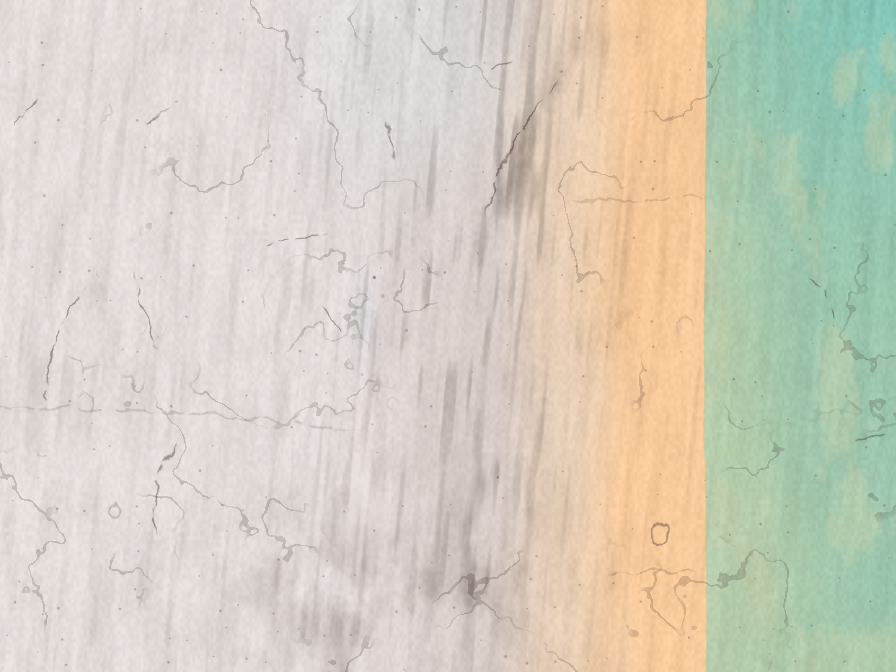
Write a Shadertoy shader that draws this texture.

```glsl
// Weathered painted wall: chalky white plaster fading through grey into a
// peach band, then a hard edge to mint green. Layered value noise gives the
// stains, brushed scratches and hairlines; bent segments give the main cracks.
#define BAND_EDGE 0.788
#define STREAK_FREQ 150.0
#define STREAK_DEPTH 0.20
#define STAIN_DEPTH 0.16
#define GRAIN_DEPTH 0.045
#define HAIR_DEPTH 0.20
#define CRACK_WIDTH 0.0011
#define SPECK_CELLS 26.0
#define CRACK_COUNT 12

float hash(vec2 p) {
    vec3 q = fract(p.xyx * 0.1031);
    q += dot(q, q.yzx + 33.33);
    return fract((q.x + q.y) * q.z);
}

float noise(vec2 p) {
    vec2 i = floor(p), f = fract(p);
    f = f * f * (3.0 - 2.0 * f);
    return mix(mix(hash(i), hash(i + vec2(1, 0)), f.x),
               mix(hash(i + vec2(0, 1)), hash(i + vec2(1, 1)), f.x), f.y);
}

float fbm(vec2 p) {
    float sum = 0.0, amp = 0.5;
    for (int i = 0; i < 5; i++) {
        sum += amp * noise(p);
        p = mat2(1.6, 1.2, -1.2, 1.6) * p + 17.3;
        amp *= 0.5;
    }
    return sum;
}

float blob(vec2 p, vec2 centre, vec2 size) {
    vec2 d = (p - centre) / size;
    return exp(-dot(d, d));
}

// Soft line of the given half width around zero distance
float stroke(float d, float width) {
    float aa = 0.8 / iResolution.y;
    return 1.0 - smoothstep(max(width - aa, 0.0), width + aa, abs(d));
}

// Jagged, bowed segment that fades at both ends
float crack(vec2 p, vec4 ends, float bend, float width) {
    vec2 dir = ends.zw - ends.xy, rel = p - ends.xy;
    float len = length(dir);
    float t = dot(rel, dir) / (len * len);
    float off = dot(rel, vec2(-dir.y, dir.x)) / len;
    off -= bend * len * 4.0 * t * (1.0 - t);
    off += (fbm(p * 38.0) - 0.48) * 0.022;
    float taper = smoothstep(0.0, 0.12, t) * (1.0 - smoothstep(0.85, 1.0, t));
    return taper * stroke(off, width) * smoothstep(0.2, 0.5, noise(p * 90.0));
}

vec3 wallColour(vec2 uv, vec2 p) {
    float wobble = (fbm(p * vec2(5.0, 2.5)) - 0.48) * 0.09;
    float x = uv.x + wobble - 0.022 * (uv.y - 0.5);
    vec3 wall = mix(vec3(0.895, 0.865, 0.855), vec3(0.845, 0.80, 0.785), smoothstep(0.36, 0.56, x));
    wall = mix(wall, vec3(0.915, 0.81, 0.705), smoothstep(0.55, 0.66, x));
    wall = mix(wall, vec3(0.965, 0.79, 0.605), smoothstep(0.64, 0.72, x));
    // Cool blush along the top and a faint blue rub in the middle
    wall = mix(wall, vec3(0.85, 0.87, 0.87), 0.55 * blob(p, vec2(0.62, 0.92), vec2(0.16, 0.2)));
    wall = mix(wall, vec3(0.77, 0.81, 0.86), 0.3 * blob(p, vec2(0.54, 0.53), vec2(0.02, 0.06)));

    float warm = 1.0 - smoothstep(0.79, 0.96, uv.x + 0.12 * (uv.y - 0.4) + wobble);
    vec3 mint = mix(vec3(0.61, 0.775, 0.675), vec3(0.71, 0.80, 0.67), warm);
    mint = mix(mint, vec3(0.49, 0.765, 0.725), 0.85 * blob(p, vec2(1.36, 1.04), vec2(0.25, 0.32)));
    mint = mix(mint, vec3(0.76, 0.81, 0.67), 0.5 * smoothstep(0.52, 0.68, fbm(p * vec2(16.0, 9.0))));

    float edge = BAND_EDGE + 0.002 * (noise(vec2(3.0, p.y * 14.0)) - 0.5) - 0.003 * blob(p, vec2(p.x, 0.5), vec2(0.25));
    float aa = 0.8 / iResolution.x;
    return mix(wall, mint, smoothstep(edge - aa, edge + aa, uv.x));
}

void mainImage(out vec4 fragColor, in vec2 fragCoord) {
    vec2 uv = fragCoord / iResolution.xy;
    vec2 p = uv * vec2(4.0 / 3.0, 1.0);
    vec3 col = wallColour(uv, p);
    float onMint = smoothstep(BAND_EDGE, BAND_EDGE + 0.01, uv.x);

    // Brushed scratches, leaning right, densest over the grey zone
    float lean = p.x - 0.09 * p.y;
    float brush = noise(vec2(lean * STREAK_FREQ, p.y * 5.0)) * noise(vec2(lean * 90.0, p.y * 14.0 + 9.0));
    float zone = 0.22 + 0.85 * blob(p, vec2(0.70 + 0.12 * (p.y - 0.5), 0.65), vec2(0.16, 0.50));
    zone *= 0.5 + fbm(p * vec2(9.0, 4.0));
    float dark = STREAK_DEPTH * zone * smoothstep(0.25, 0.65, brush) * (1.0 - 0.6 * onMint);

    // Grime: low stain, mottling and the slanted smear
    float mottled = smoothstep(0.35, 0.72, fbm(p * vec2(24.0, 16.0)));
    float stain = 0.18 + blob(p, vec2(0.52, 0.10), vec2(0.20, 0.13)) + 0.5 * blob(p, vec2(0.74, 0.22), vec2(0.08, 0.2));
    float smearAxis = p.x - 0.72 - 0.56 * (p.y - 0.67);
    stain += 0.9 * exp(-pow(smearAxis / 0.022, 2.0)) * blob(p, vec2(p.x, 0.80), vec2(0.16));
    dark += STAIN_DEPTH * stain * mottled * (0.6 + 0.8 * brush);

    // Scattered hairlines follow noise contours inside random patches
    float patches = smoothstep(0.50, 0.64, fbm(p * 7.0 + 41.0));
    dark += HAIR_DEPTH * patches * stroke(fbm(p * 9.0 + 5.0) - 0.48, 0.010);

    // Main cracks: start and end points in canvas heights
    vec4 ends[CRACK_COUNT] = vec4[CRACK_COUNT](
        vec4(0.39, 0.628, 0.49, 0.652), vec4(1.20, 0.588, 1.24, 0.513), vec4(0.21, 0.81, 0.268, 0.852),
        vec4(0.022, 0.81, 0.058, 0.855), vec4(0.718, 0.665, 0.85, 0.90), vec4(0.064, 0.39, 0.128, 0.58),
        vec4(0.20, 0.60, 0.232, 0.475), vec4(0.232, 0.20, 0.268, 0.35), vec4(0.728, 0.895, 0.765, 0.912),
        vec4(0.57, 0.82, 0.588, 0.76), vec4(0.475, 0.545, 0.525, 0.465), vec4(1.27, 0.347, 1.32, 0.354));
    for (int i = 0; i < CRACK_COUNT; i++) {
        float bend = 0.3 * (hash(vec2(float(i), 7.0)) - 0.4);
        dark += 0.42 * crack(p, ends[i], bend, CRACK_WIDTH);
    }
    dark += 0.14 * crack(p, vec4(-0.05, 0.395, 0.56, 0.355), 0.02, 0.002);
    dark += 0.16 * crack(p, vec4(0.84, 0.70, 1.06, 0.708), -0.01, 0.0015);
    dark += 0.22 * crack(p, vec4(0.90, 0.145, 1.04, 0.148), 0.03, 0.0012);

    // Ragged knots
    float ragged = 0.016 * (fbm(p * 50.0) - 0.48);
    dark += 0.38 * stroke(length((p - vec2(0.981, 0.205)) * vec2(1.0, 0.8)) - 0.013 + ragged, 0.0015);
    dark += 0.22 * stroke(length(p - vec2(0.168, 0.24)) - 0.008 + ragged, 0.0012);
    dark += 0.40 * stroke(length(p - vec2(0.979, 0.264)) + ragged, 0.004);
    dark += 0.50 * stroke(length(p - vec2(0.557, 0.587)), 0.0022);

    // Specks, one per chosen cell
    vec2 cell = floor(p * SPECK_CELLS);
    vec2 spot = 0.2 + 0.6 * vec2(hash(cell + 3.1), hash(cell + 8.7));
    float radius = mix(0.0005, 0.002, hash(cell + 5.3));
    dark += 0.3 * step(0.72, hash(cell)) * stroke(length(p - (cell + spot) / SPECK_CELLS), radius);

    col = mix(col, vec3(0.25, 0.19, 0.17), clamp(dark, 0.0, 0.8));
    col += GRAIN_DEPTH * (noise(p * vec2(260.0, 170.0)) + noise(vec2(lean * 110.0, p.y * 8.0)) - 0.9);
    fragColor = vec4(clamp(col, 0.0, 1.0), 1.0);
}
```
